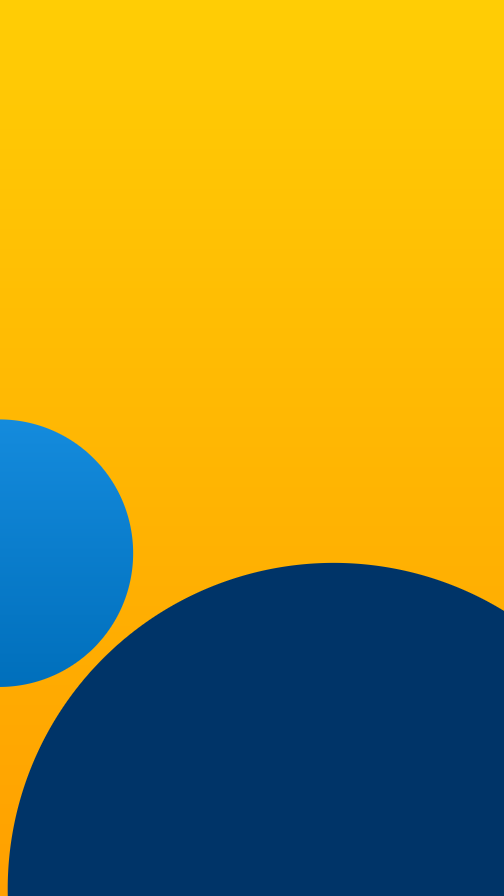
This background is drawn by a Shadertoy shader. Its source:

```glsl
const vec3 SKY_TOP = vec3(1.0, 0.804, 0.02);
const vec3 SKY_BOTTOM = vec3(1.0, 0.627, 0.0);
const vec3 BLUE_TOP = vec3(0.08, 0.545, 0.865);
const vec3 BLUE_BOTTOM = vec3(0.0, 0.435, 0.735);
const vec3 NAVY = vec3(0.0, 0.204, 0.408);

float circleDistance(vec2 p, vec2 center, float radius) {
    return length(p - center) - radius;
}

// Antialiased coverage of a signed distance
float coverage(float dist, float pixel) {
    return clamp(0.5 - dist / pixel, 0.0, 1.0);
}

vec3 verticalGradient(vec3 bottom, vec3 top, float y, float yBottom, float yTop) {
    return mix(bottom, top, clamp((y - yBottom) / (yTop - yBottom), 0.0, 1.0));
}

void mainImage(out vec4 fragColor, in vec2 fragCoord) {
    // Canvas height is one unit
    float pixel = 1.0 / iResolution.y;
    vec2 p = fragCoord * pixel;

    // Warm backdrop
    vec3 color = verticalGradient(SKY_BOTTOM, SKY_TOP, p.y, 0.0, 1.0);

    // Blue disc cut by the left edge
    vec2 blueCenter = vec2(-0.0007, 0.3826);
    float blueRadius = 0.1493;
    vec3 blue = verticalGradient(BLUE_BOTTOM, BLUE_TOP, p.y,
                                 blueCenter.y - blueRadius, blueCenter.y + blueRadius);
    color = mix(color, blue, coverage(circleDistance(p, blueCenter, blueRadius), pixel));

    // Large navy disc rising from the bottom
    float navyDistance = circleDistance(p, vec2(0.3724, 0.008), 0.3638);
    color = mix(color, NAVY, coverage(navyDistance, pixel));

    fragColor = vec4(color, 1.0);
}
```
